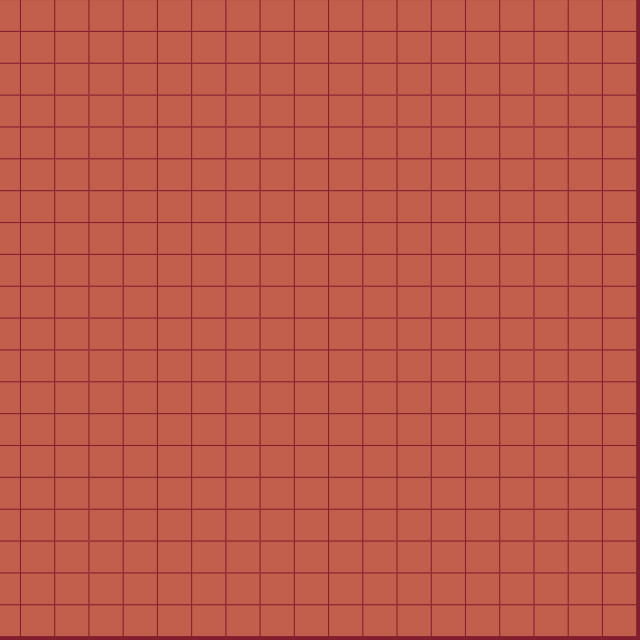
Reproduce this pattern procedurally as a WebGL 2 fragment shader.

```glsl
#version 300 es
precision highp float;

uniform vec2 u_resolution;
out vec4 fragColor;

const vec3 CLAY = vec3(0.762, 0.372, 0.298);
const vec3 GROUT = vec3(0.505, 0.120, 0.183);

const vec2 CELL_SIZE = vec2(0.05349, 0.04977);
const vec2 GRID_CORNER = vec2(0.9948, 0.0053);  // lower right crossing
const float LINE_WIDTH = 0.0017;

// Signed distance to the nearest line of a periodic set
float lineOffset(float position, float anchor, float spacing) {
    return (fract((position - anchor) / spacing + 0.5) - 0.5) * spacing;
}

// Share of a pixel covered by a band centred at the given offset
float bandCoverage(float offset, float width, float pixel) {
    float low = max(offset - 0.5 * pixel, -0.5 * width);
    float high = min(offset + 0.5 * pixel, 0.5 * width);
    return clamp((high - low) / pixel, 0.0, 1.0);
}

// Share of a pixel lying beyond an edge
float edgeCoverage(float distanceInside, float pixel) {
    return clamp(distanceInside / pixel + 0.5, 0.0, 1.0);
}

float gridCoverage(vec2 uv, vec2 pixel, vec2 corner, vec2 cell, float width) {
    float upright = bandCoverage(lineOffset(uv.x, corner.x, cell.x), width, pixel.x);
    float level = bandCoverage(lineOffset(uv.y, corner.y, cell.y), width, pixel.y);
    return max(upright, level);
}

// Solid strips to the right of and below the grid corner
float borderCoverage(vec2 uv, vec2 pixel, vec2 corner, float width) {
    float right = edgeCoverage(uv.x - corner.x + 0.5 * width, pixel.x);
    float bottom = edgeCoverage(corner.y + 0.5 * width - uv.y, pixel.y);
    return max(right, bottom);
}

void main() {
    vec2 uv = gl_FragCoord.xy / u_resolution;
    vec2 pixel = 1.0 / u_resolution;

    float grid = gridCoverage(uv, pixel, GRID_CORNER, CELL_SIZE, LINE_WIDTH);
    float border = borderCoverage(uv, pixel, GRID_CORNER, LINE_WIDTH);

    fragColor = vec4(mix(CLAY, GROUT, max(grid, border)), 1.0);
}
```
